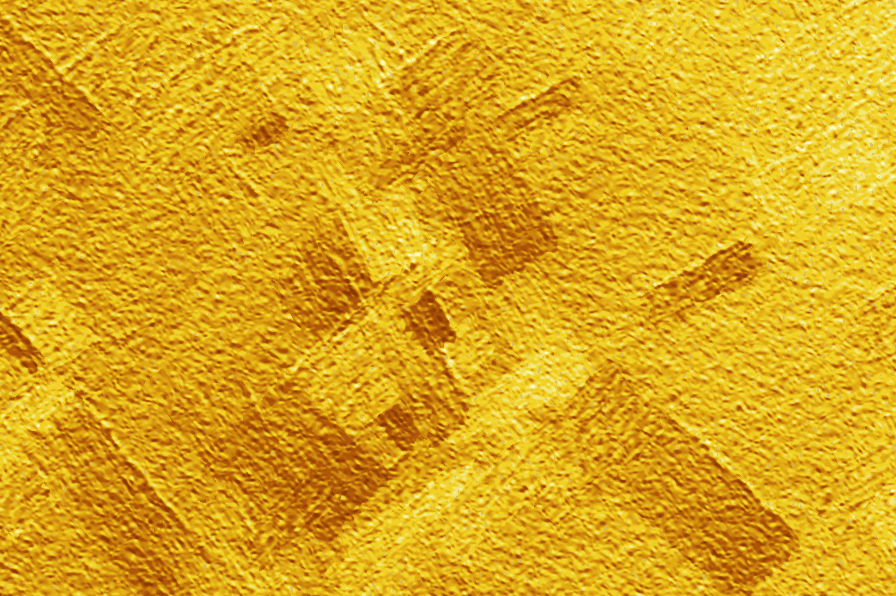
Reproduce this texture procedurally as a WebGL 2 fragment shader.

```glsl
#version 300 es
precision highp float;

#define PATCHES 60
#define PATCH_CONTRAST 0.30
#define RIDGE_WIDTH 0.0042
#define GRAIN_SCALE vec2(122.0, 136.0)
#define GRAIN_CONTRAST 0.125
#define BRISTLE_CONTRAST 0.05
#define UMBER vec3(0.68, 0.34, 0.03)
#define OCHRE vec3(0.80, 0.52, 0.05)
#define GOLD vec3(0.88, 0.67, 0.07)
#define YELLOW vec3(0.94, 0.82, 0.14)
#define PALE vec3(0.95, 0.90, 0.47)
#define SHEEN vec3(0.85, 0.72, 0.36)

uniform vec2 u_resolution;
out vec4 fragColor;

vec3 hash3(vec2 p) {
    vec3 h = fract(p.xyx * vec3(0.1031, 0.1030, 0.0973));
    h += dot(h, h.yxz + 33.33);
    return fract((h.xxy + h.yzz) * h.zyx);
}

vec2 rotate(vec2 p, float angle) {
    float c = cos(angle), s = sin(angle);
    return vec2(c * p.x + s * p.y, c * p.y - s * p.x);
}

// Slope towards the light of randomly raised and sunken cell bumps, unit deviation
float cellSlope(vec2 p, vec2 light) {
    vec2 cell = floor(p);
    float slope = 0.0;
    for (int y = -1; y <= 1; y++) {
        for (int x = -1; x <= 1; x++) {
            vec2 id = cell + vec2(x, y);
            vec3 rnd = hash3(id);
            vec2 d = p - id - rnd.xy;
            slope += (2.0 * rnd.z - 1.0) * dot(d, light) * exp(-4.0 * dot(d, d));
        }
    }
    return slope * 11.0;
}

// Soft uneven lustre from layered sines
float lustre(vec2 p) {
    float a = sin(p.x * 7.0 + 2.0 * sin(p.y * 5.0 + 1.0));
    float b = sin(p.y * 13.0 - p.x * 9.0 + 2.0 * sin(p.x * 11.0));
    float c = sin(p.x * 29.0 + p.y * 17.0 + 2.5 * sin(p.y * 23.0 - p.x * 8.0));
    return 0.45 * a + 0.35 * b + 0.3 * c;
}

// Overlapping brush strokes: x = tone shift, y = ridge relief; frame = local stroke axes
vec2 brushwork(vec2 p, float aspect, inout vec2 frame) {
    float tone = 0.0, relief = 0.0;
    for (int i = 0; i < PATCHES; i++) {
        float id = float(i);
        vec3 r = hash3(vec2(id, 17.0));
        vec3 s = hash3(vec2(id, 59.0));
        vec3 t = hash3(vec2(id, 83.0));
        vec2 center = (r.xy * 1.1 - 0.05) * vec2(aspect, 1.0);
        float angle = (r.z < 0.62 ? -0.92 : 0.6) + 0.35 * (s.x - 0.5);
        vec2 q = rotate(p - center, angle);
        q.y += (s.y - 0.5) * 0.6 * q.x * q.x;
        vec2 halfSize = vec2(mix(0.06, 0.21, s.z), mix(0.022, 0.085, t.x));

        // Ragged ends and nearly straight sides
        vec2 ragged = vec2(0.005 * sin(q.y * 170.0 + 3.0 * sin(q.y * 67.0 + id)),
                           0.002 * sin(q.x * 65.0 + id) + 0.001 * sin(q.x * 260.0));
        vec2 inset = halfSize + ragged - abs(q);
        float mask = smoothstep(0.0, 0.006, min(inset.x, inset.y));
        float fade = mix(0.35, 1.0, smoothstep(-halfSize.x, halfSize.x, q.x));
        tone = mix(tone, PATCH_CONTRAST * (2.0 * t.y - 1.0), mask * fade);
        relief *= 1.0 - 0.5 * mask;
        if (mask > 0.5) frame = q + id;

        // Raised paint pushed to one side, with its shadow
        float side = (q.y - halfSize.y - ragged.y) / RIDGE_WIDTH;
        float ridge = exp(-side * side) - 0.6 * exp(-(side + 2.0) * (side + 2.0));
        relief += ridge * smoothstep(0.0, 0.06, inset.x) * step(0.5, t.z);
    }
    return vec2(tone, relief);
}

vec3 goldRamp(float t) {
    vec3 col = mix(UMBER * vec3(0.8, 0.65, 0.4), UMBER, smoothstep(-0.08, 0.18, t));
    col = mix(col, OCHRE, smoothstep(0.19, 0.35, t));
    col = mix(col, GOLD, smoothstep(0.35, 0.49, t));
    col = mix(col, YELLOW, smoothstep(0.49, 0.66, t));
    col = mix(col, PALE, smoothstep(0.70, 0.90, t));
    return mix(col, vec3(1.0, 0.97, 0.74), smoothstep(0.92, 1.14, t));
}

void main() {
    vec2 uv = gl_FragCoord.xy / u_resolution;
    float aspect = u_resolution.x / u_resolution.y;
    vec2 p = gl_FragCoord.xy / u_resolution.y;

    // Broad light: bright upper right, deep lower left and middle
    vec2 fromMiddle = (uv - vec2(0.52, 0.48)) * vec2(3.4, 3.0);
    float middle = exp(-dot(fromMiddle, fromMiddle));
    float tone = 0.525 + 0.25 * (0.7 * uv.x + 0.3 * uv.y - 0.5) - 0.08 * middle;
    tone += 0.045 * lustre(p);

    vec2 frame = rotate(p, -0.45);
    vec2 strokes = brushwork(p, aspect, frame);
    tone += strokes.x * (0.85 + 0.3 * middle) + 0.28 * strokes.y;

    // Surface relief: fine grain, rounder lumps and stroke-aligned bristle grooves
    vec2 g = rotate(p, -0.6) + 0.002 * sin(p.yx * 110.0 + 2.0 * sin(p * 47.0));
    float fine = cellSlope(g * GRAIN_SCALE, vec2(-0.4, 0.92));
    float lumps = cellSlope(frame * GRAIN_SCALE * vec2(0.5, 0.58) + 31.0, vec2(-0.6, 0.8));
    float bristle = cellSlope(frame * vec2(30.0, 130.0), vec2(0.0, 1.0));
    tone += GRAIN_CONTRAST * (0.9 * fine + 0.45 * lumps) + BRISTLE_CONTRAST * bristle;

    // Sparse muted flecks where grains turn sideways to the light
    float flecks = cellSlope(g * GRAIN_SCALE + 57.0, vec2(0.8, 0.6));
    float fleckShare = smoothstep(1.3, 2.2, flecks) * smoothstep(0.35, 0.6, tone);
    fragColor = vec4(mix(goldRamp(tone), SHEEN, 0.8 * fleckShare), 1.0);
}
```
